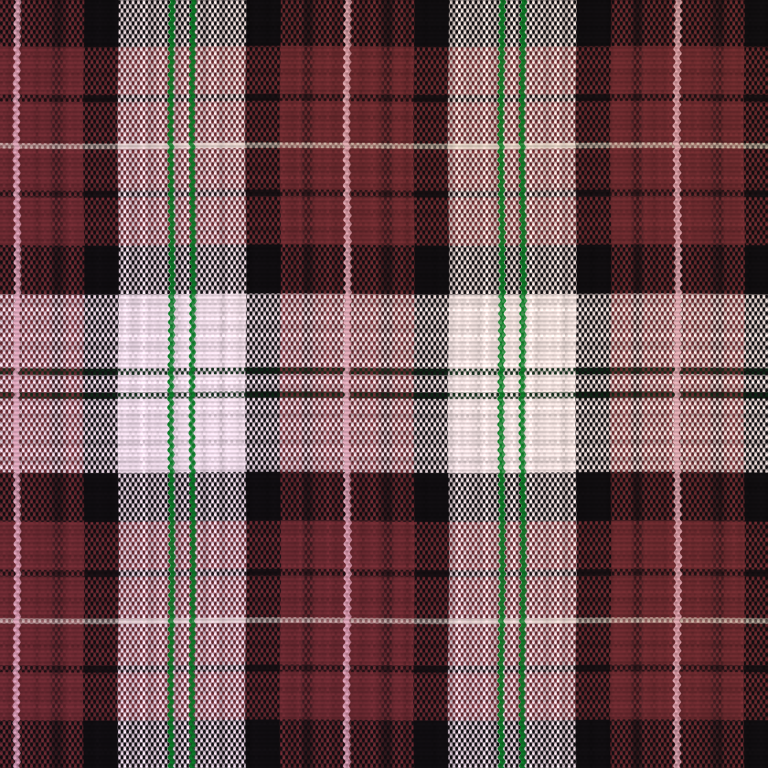
Reproduce this texture procedurally as a WebGL 2 fragment shader.

```glsl
#version 300 es
precision highp float;
// Woven tartan: mirrored bands of maroon, black and off-white with fine lines.
// Warp and weft colours are found separately from the folded distance to a
// pale band, then interlaced by a staggered weave and aged with layered sines.

uniform vec2 u_resolution;
out vec4 fragColor;

const float TAU = 6.2831853;
const vec2 PERIOD = vec2(0.430, 0.6185);
const vec2 PALE_CENTRE = vec2(0.237, 0.501);
const vec2 WEAVE_COUNT = vec2(140.0, 90.0);

const vec3 MAROON = vec3(0.41, 0.16, 0.18);
const vec3 BLACK = vec3(0.06, 0.05, 0.06);
const vec3 OFF_WHITE = vec3(0.92, 0.86, 0.87);
const vec3 PINK = vec3(0.86, 0.64, 0.69);
const vec3 GREEN = vec3(0.05, 0.50, 0.16);
const vec3 DARK_GREEN = vec3(0.07, 0.17, 0.10);
const vec3 IVORY = vec3(0.84, 0.77, 0.72);

// Distance to the nearest band centre, mirrored on both sides.
float foldDistance(float x, float centre, float period) {
    return abs(fract((x - centre) / period + 0.5) - 0.5) * period;
}

// Coverage of a soft-edged line at a given distance.
float lineMask(float d, float at, float halfWidth, float soft) {
    return 1.0 - smoothstep(halfWidth - soft, halfWidth + soft, abs(d - at));
}

// Broad bands in order from the centre: off-white, black, maroon.
vec3 bandColour(float d, float paleEdge, float blackEdge, float soft) {
    vec3 c = mix(OFF_WHITE, BLACK, smoothstep(paleEdge - soft, paleEdge + soft, d));
    return mix(c, MAROON, smoothstep(blackEdge - soft, blackEdge + soft, d));
}

// Uneven dye and thickness along one family of threads, from -1 to 1.
float threadVariation(float x, float along) {
    float drift = 0.6 * sin(along * 9.0 + x * 31.0);
    return 0.40 * sin(x * 211.0 + drift)
         + 0.35 * sin(x * 337.0 + 1.7 - drift)
         + 0.25 * sin(x * 523.0 + 4.1);
}

// Staggered over-under pattern; it fades to an even blend when too fine.
float weaveMask(vec2 uv, vec2 count, float pixel) {
    vec2 wave = sin(TAU * uv * count);
    float detail = 1.0 - smoothstep(0.30, 0.55, pixel * count.x);
    return 0.5 + 0.5 * detail * clamp(1.8 * wave.x * wave.y, -1.0, 1.0);
}

void main() {
    vec2 uv = gl_FragCoord.xy / u_resolution;
    float pixel = 1.0 / min(u_resolution.x, u_resolution.y);
    float soft = max(0.0012, 0.75 * pixel);

    // Threads wander slightly; thin warp lines zigzag between the weft rows.
    vec2 p = uv + 0.0008 * sin(uv.yx * vec2(17.0, 13.0));
    float zigzag = 0.0014 * sin(TAU * uv.y * WEAVE_COUNT.y);
    float dx = foldDistance(p.x, PALE_CENTRE.x, PERIOD.x);
    float dy = foldDistance(p.y, PALE_CENTRE.y, PERIOD.y);
    float dLine = foldDistance(p.x + zigzag, PALE_CENTRE.x, PERIOD.x);

    // Vertical threads.
    float greenLine = lineMask(dLine, 0.0137, 0.0036, soft);
    float pinkLine = lineMask(dLine, 0.5 * PERIOD.x, 0.0040, soft);
    vec3 warp = bandColour(dx, 0.083, 0.128, soft);
    warp = mix(warp, BLACK, 0.55 * lineMask(dx, 0.163, 0.007, 0.004));
    warp *= 1.0 + 0.16 * threadVariation(p.x, p.y);
    warp = mix(mix(warp, GREEN, greenLine), PINK, pinkLine);

    // Horizontal threads.
    vec3 weft = bandColour(dy, 0.116, 0.180, soft);
    weft = mix(weft, BLACK, 0.85 * lineMask(dy, 0.247, 0.0045, soft));
    weft *= 1.0 + 0.14 * threadVariation(p.y + 0.37, p.x);
    weft = mix(weft, DARK_GREEN, lineMask(dy, 0.0155, 0.0042, soft));
    float ivoryLine = lineMask(dy, 0.5 * PERIOD.y, 0.0036, soft);
    weft = mix(weft, IVORY, ivoryLine);

    // Interlace: fine warp lines float on top, ivory weft shows a little more.
    float weftOver = weaveMask(uv, WEAVE_COUNT, pixel);
    weftOver = mix(weftOver, 0.70, 0.5 * ivoryLine);
    weftOver *= 1.0 - 0.75 * max(greenLine, pinkLine);
    vec3 colour = mix(warp, weft, weftOver);

    // Rounded thread ribs, then a cool to warm fading across the cloth.
    float rib = sin(TAU * uv.y * WEAVE_COUNT.y * 2.0);
    float ribDetail = 1.0 - smoothstep(0.35, 0.55, pixel * WEAVE_COUNT.y * 2.0);
    colour *= 0.98 + 0.08 * rib * ribDetail;
    float warmth = clamp(0.55 * uv.x + 0.45 * uv.y + 0.08 * sin(uv.x * 8.0 + uv.y * 5.0), 0.0, 1.0);
    colour *= mix(vec3(0.99, 0.96, 1.06), vec3(1.01, 1.02, 0.94), warmth);

    fragColor = vec4(clamp(colour, 0.0, 1.0), 1.0);
}
```
